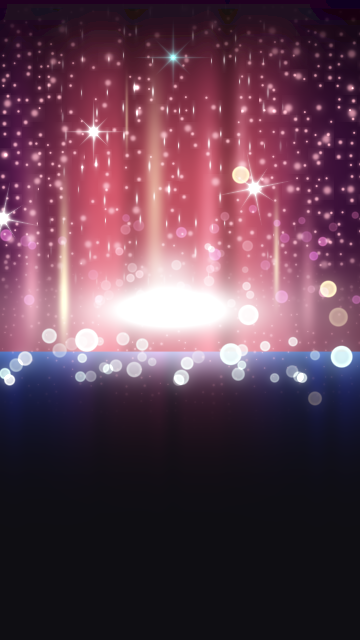
A Shadertoy shader for this background:

```glsl
// Pink stage light with beams, bokeh and star flares above a dark reflecting floor.

const float HORIZON = 0.801;
const vec3 WHITE = vec3(1.0, 0.97, 0.97);
const vec3 CREAM = vec3(1.0, 0.88, 0.62);
const vec3 ROSE = vec3(1.0, 0.55, 0.62);
const vec3 MAGENTA = vec3(0.92, 0.32, 0.88);
const vec3 ICE = vec3(0.85, 1.0, 0.98);
const vec3 NIGHT = vec3(0.058, 0.053, 0.075);

float hash(vec2 p) {
    vec3 q = fract(p.xyx * vec3(0.1031, 0.1030, 0.0973));
    q += dot(q, q.yzx + 33.33);
    return fract((q.x + q.y) * q.z);
}
vec2 hash2(vec2 p) { return vec2(hash(p), hash(p + 47.3)); }

float noise(float x) {
    float i = floor(x), f = fract(x);
    return mix(hash(vec2(i, 7.0)), hash(vec2(i + 1.0, 7.0)), f * f * (3.0 - 2.0 * f));
}

float blob(vec2 p, vec2 centre, vec2 size) {
    vec2 q = (p - centre) / size;
    return exp(-dot(q, q));
}

vec3 screen(vec3 base, vec3 light) {
    return 1.0 - (1.0 - min(base, 1.0)) * (1.0 - clamp(light, 0.0, 1.0));
}

// Soft vertical beam between two heights
float beam(vec2 p, float x, float width, float low, float high) {
    float mid = mix(low, high, 0.35);
    return blob(p, vec2(x, p.y), vec2(width, 1.0))
         * smoothstep(low - 0.03, mid, p.y) * (1.0 - smoothstep(mid, high, p.y));
}

// Lens disc with a brighter rim and a faint halo
float disc(vec2 p, vec2 centre, float r, float soft) {
    float d = length(p - centre);
    return smoothstep(r + soft, r - soft, d) * (0.72 + 0.28 * smoothstep(0.5 * r, r, d))
         + 0.2 * exp(-d * d / (r * r * 2.5));
}

// Random discs inside a box, tinted between two colours
vec3 scatter(vec2 p, vec2 low, vec2 high, int count, float r, float seed, vec3 a, vec3 b, float soft) {
    vec3 sum = vec3(0.0);
    for (int i = 0; i < count; i++) {
        vec2 id = vec2(float(i) * 3.17, seed);
        vec2 rnd = hash2(id + 11.0);
        float size = r * mix(0.65, 1.25, rnd.x);
        sum += mix(a, b, rnd.y) * disc(p, mix(low, high, hash2(id)), size, soft) * mix(0.35, 1.0, hash(id + 5.0));
    }
    return sum;
}

// One glowing speck per grid cell; stretch makes it a vertical dash
float specks(vec2 p, vec2 cell, float r, float stretch, float share, float seed) {
    vec2 id = floor(p / cell) + seed;
    vec2 spot = (0.25 + 0.5 * hash2(id)) * cell;
    vec2 q = (mod(p, cell) - spot) / vec2(1.0, stretch);
    float size = r * mix(0.6, 1.3, hash(id + 9.0));
    float d = length(q) / size;
    return step(hash(id + 21.0), share) * (exp(-d * d * d) + 0.2 * exp(-d * d * 0.2));
}

// Eight pointed flare with alternating ray lengths
float star(vec2 p, vec2 centre, float size, float angle) {
    vec2 q = p - centre;
    float light = exp(-dot(q, q) / (size * size * 0.025));
    for (int k = 0; k < 4; k++) {
        float a = angle + float(k) * 0.7854;
        vec2 r = mat2(cos(a), -sin(a), sin(a), cos(a)) * q;
        float taper = max(0.0, 1.0 - abs(r.x) / (size * (k % 2 == 0 ? 1.0 : 0.65)));
        light += taper * exp(-abs(r.y) / (size * 0.035 * taper + 0.0005));
    }
    return light;
}

// Rose curtain fading to purple sides and a dark top
vec3 curtain(vec2 p) {
    float t = (p.y - HORIZON) / 0.977, side = abs(p.x - 0.47);
    vec3 c = mix(vec3(0.83, 0.47, 0.53), vec3(0.72, 0.29, 0.36), smoothstep(0.05, 0.5, t));
    c = mix(c, vec3(0.43, 0.15, 0.23), smoothstep(0.45, 0.8, t));
    c = mix(c, vec3(0.11, 0.045, 0.09), smoothstep(0.72, 1.0, t));
    vec3 edge = mix(vec3(0.25, 0.06, 0.26), vec3(0.11, 0.03, 0.11), smoothstep(0.5, 1.0, t));
    c = mix(c, edge, smoothstep(0.16, 0.5, side) * mix(0.45, 0.95, smoothstep(0.0, 0.4, t)));
    c *= 1.0 - 0.25 * smoothstep(0.75, 1.0, p.x);
    return c * (0.82 + 0.36 * noise(p.x * 19.0));
}

// Blue sheen sinking through plum and navy into night
vec3 stageFloor(vec2 p) {
    float depth = HORIZON - p.y, side = abs(p.x - 0.48);
    vec3 tint = mix(vec3(0.16, 0.02, 0.07), vec3(0.02, 0.02, 0.22), smoothstep(0.1, 0.42, side));
    vec3 c = NIGHT + tint * exp(-depth * depth / 0.045) * (0.7 + 0.6 * noise(p.x * 25.0));
    c += vec3(0.22, 0.37, 0.46) * exp(-depth / 0.065);
    return c + vec3(0.4, 0.36, 0.36) * blob(p, vec2(0.48, HORIZON), vec2(0.3, 0.07));
}

void mainImage(out vec4 fragColor, in vec2 fragCoord) {
    vec2 p = fragCoord / iResolution.x;
    p.y *= 1.7778 * iResolution.x / iResolution.y;
    float soft = 1.0 / iResolution.x;
    float above = smoothstep(-soft, soft, p.y - HORIZON);

    // Beams and central glow
    vec3 light = CREAM * (0.6 * beam(p, 0.43, 0.025, 0.95, 1.7) + 0.85 * beam(p, 0.178, 0.014, 0.75, 1.4)
        + 0.75 * beam(p, 0.768, 0.008, 0.92, 1.3) + 0.5 * beam(p, 0.352, 0.004, 1.35, 1.6));
    light += ROSE * (0.65 * beam(p, 0.088, 0.025, 0.75, 1.45) + 0.4 * beam(p, 0.67, 0.018, 1.1, 1.7)
        + 0.35 * beam(p, 0.58, 0.025, 0.85, 1.6) + 0.4 * beam(p, 0.856, 0.02, 0.8, 1.3));
    light += WHITE * (1.1 * blob(p, vec2(0.475, 0.915), vec2(0.19, 0.06))
        + 0.5 * blob(p, vec2(0.475, 0.92), vec2(0.42, 0.11)) + 0.5 * blob(p, vec2(0.475, 1.03), vec2(0.09, 0.07)));
    vec3 col = mix(stageFloor(p), screen(curtain(p), light), above);

    // Specks, denser toward the upper sides, and falling dashes
    float side = smoothstep(0.15, 0.4, abs(p.x - 0.47));
    float high = smoothstep(0.9, 1.15, p.y) * (1.0 - smoothstep(1.5, 1.78, p.y));
    float fine = specks(p, vec2(0.031), 0.0045, 1.0, 0.25 + 0.45 * side, 3.0);
    float large = specks(p + 0.02, vec2(0.073), 0.009, 1.0, 0.6, 61.0);
    float dash = specks(p, vec2(0.04, 0.075), 0.0025, 4.0, 0.55, 130.0);
    col = screen(col, high * (vec3(1.0, 0.68, 0.72) * (0.75 * fine + 0.65 * large) + WHITE * 0.75 * dash * (1.0 - side)));
    float dust = specks(p, vec2(0.024), 0.003, 1.0, 0.45, 210.0);
    col = screen(col, ROSE * 0.7 * dust * blob(p, vec2(0.48, 0.86), vec2(0.45, 0.12)));

    // Bokeh bands
    col = screen(col, scatter(p, vec2(0.0, 0.91), vec2(1.0, 1.2), 32, 0.014, 4.0, MAGENTA, ROSE, soft) * 0.75);
    col = screen(col, scatter(p, vec2(0.27, 0.93), vec2(0.7, 1.1), 24, 0.012, 19.0, WHITE, ROSE, soft) * 0.8);
    col = screen(col, scatter(p, vec2(0.0, 0.71), vec2(0.9, 0.85), 34, 0.017, 33.0, ICE, WHITE, soft) * 0.9);

    // Large foreground lights
    col = screen(col, ICE * (disc(p, vec2(0.949, 0.787), 0.03, soft) + disc(p, vec2(0.641, 0.794), 0.03, soft)));
    col = screen(col, WHITE * (disc(p, vec2(0.241, 0.833), 0.032, soft) + disc(p, vec2(0.69, 0.903), 0.028, soft)));
    col = screen(col, CREAM * (disc(p, vec2(0.669, 1.292), 0.024, soft) + disc(p, vec2(0.912, 0.975), 0.023, soft)
        + 0.5 * disc(p, vec2(0.94, 0.897), 0.026, soft) + 0.3 * disc(p, vec2(0.875, 0.671), 0.019, soft)));

    // Star flares
    col = screen(col, vec3(0.3, 0.6, 0.6) * 0.65 * star(p, vec2(0.481, 1.618), 0.11, 0.0));
    col = screen(col, WHITE * (star(p, vec2(0.26, 1.412), 0.09, 0.0)
        + star(p, vec2(0.706, 1.255), 0.11, 0.2) + star(p, vec2(0.007, 1.171), 0.11, -0.2)));
    fragColor = vec4(col, 1.0);
}
```
